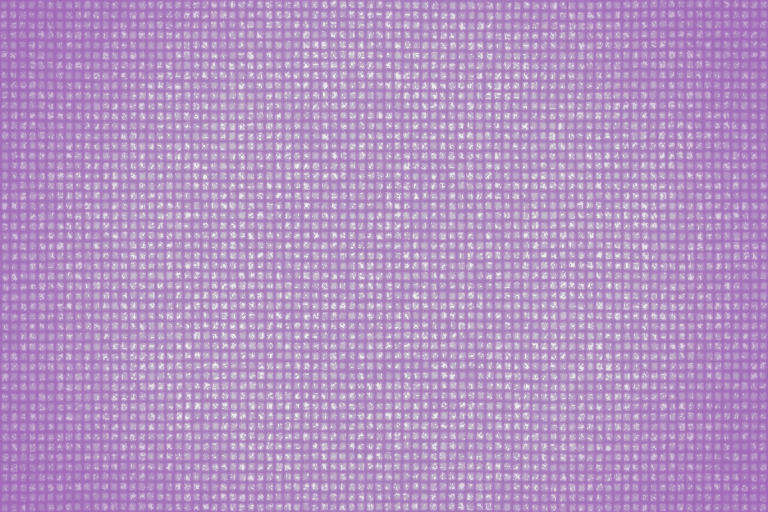
Write a WebGL 1 fragment shader that draws this texture.

```glsl
precision highp float;

uniform vec2 u_resolution;

const vec2 REPEATS = vec2(84.0, 51.0);
const vec3 GROOVE = vec3(0.645, 0.475, 0.724);
const vec3 CROWN = vec3(0.760, 0.700, 0.798);
const vec3 GLINT = vec3(0.935, 0.920, 0.935);
const vec3 EDGE_TINT = vec3(0.605, 0.330, 0.715);

float hash(vec2 p) {
  vec3 q = fract(p.xyx * vec3(0.1031, 0.1030, 0.0973));
  q += dot(q, q.yzx + 33.33);
  return fract((q.x + q.y) * q.z);
}

float valueNoise(vec2 p) {
  vec2 i = floor(p);
  vec2 f = fract(p);
  f = f * f * (3.0 - 2.0 * f);
  float low = mix(hash(i), hash(i + vec2(1.0, 0.0)), f.x);
  float high = mix(hash(i + vec2(0.0, 1.0)), hash(i + 1.0), f.x);
  return mix(low, high, f.y);
}

float roundedBox(vec2 p, vec2 halfSize, float radius) {
  vec2 d = abs(p) - halfSize + radius;
  return length(max(d, 0.0)) + min(max(d.x, d.y), 0.0) - radius;
}

// Slight bending of the rows and columns
vec2 bendGrid(vec2 p) {
  vec2 drift = vec2(valueNoise(p * 0.08 + 7.0), valueNoise(p * 0.08 + 61.0));
  return p + 0.20 * (drift - 0.5);
}

// Soft raised pad, slightly shifted and resized in each cell
float padHeight(vec2 p, vec2 cell, float blur) {
  vec2 shift = vec2(hash(cell + 11.0), hash(cell + 29.0)) - 0.5;
  vec2 halfSize = vec2(0.36, 0.37) + 0.05 * (hash(cell + 47.0) - 0.5);
  float d = roundedBox(p - 0.07 * shift, halfSize, 0.22);
  return 1.0 - smoothstep(-0.24 - blur, 0.13 + blur, d);
}

// Irregular shiny flecks, denser on some pads than others
float flecks(vec2 p, vec2 cell, float blur) {
  float grain = mix(valueNoise(p * 4.6), valueNoise(p * 7.3 + 19.0), 0.4);
  float threshold = mix(0.64, 0.46, hash(cell + 83.0));
  return smoothstep(threshold - blur, threshold + 0.17 + blur, grain);
}

float edgeFade(vec2 uv) {
  vec2 d = abs(uv - 0.5) * vec2(2.0, 1.5);
  return smoothstep(0.55, 1.25, length(d));
}

void main() {
  vec2 uv = gl_FragCoord.xy / u_resolution;
  vec2 grid = bendGrid(uv * REPEATS);
  vec2 cell = floor(grid);
  vec2 local = fract(grid) - 0.5;
  float pixel = max(REPEATS.x / u_resolution.x, REPEATS.y / u_resolution.y);
  float blur = 0.20 * pixel;

  // Pads rising from the grooves
  float pad = padHeight(local, cell, blur);
  float shade = 0.75 + 0.40 * hash(cell + 5.0);
  vec3 color = mix(GROOVE, CROWN, pad * shade);

  // Sparkle and fine surface grain
  color = mix(color, GLINT, 0.85 * pad * flecks(grid, cell, blur));
  color += 0.035 * (valueNoise(grid * 5.0 + 131.0) - 0.5);

  // Pale centre, deeper purple towards the edges
  float fade = edgeFade(uv);
  color = mix(color, EDGE_TINT, 0.42 * fade);
  vec3 haze = vec3(0.022, 0.036, 0.018);
  color += haze * (1.0 - fade) * (0.35 + 0.5 * valueNoise(uv * 4.0));

  gl_FragColor = vec4(clamp(color, 0.0, 1.0), 1.0);
}
```
